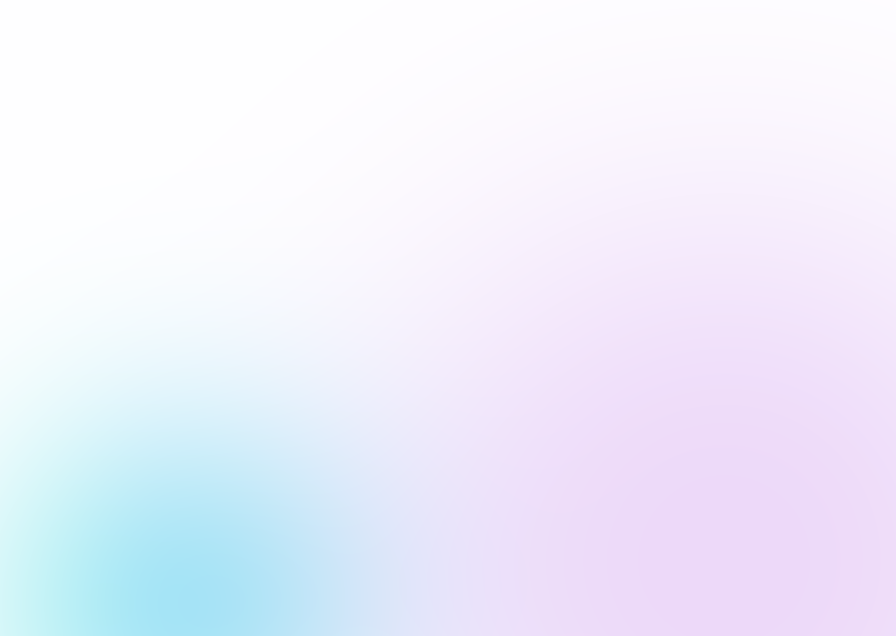
This background is drawn by a Shadertoy shader. Its source:

```glsl
#define CYAN_CENTER vec2(0.197, 0.035)
#define CYAN_RADIUS 0.22
#define CYAN_TINT vec3(0.65, 0.905, 0.965)
#define AQUA_TINT vec3(0.64, 0.935, 0.945)
#define LILAC_CENTER vec2(0.81, 0.085)
#define LILAC_RADIUS 0.42
#define LILAC_TINT vec3(0.93, 0.852, 0.975)
#define PAPER vec3(0.998, 0.997, 1.0)

// Soft round falloff: 1 at the center, fading smoothly to 0
float glow(vec2 p, vec2 center, float radius, float sharpness) {
    return exp(-pow(length(p - center) / radius, sharpness));
}

void mainImage(out vec4 fragColor, in vec2 fragCoord) {
    // Both axes in units of the canvas width
    vec2 p = fragCoord / iResolution.x;

    // Broad lilac glow at the lower right
    float lilac = glow(p, LILAC_CENTER, LILAC_RADIUS, 2.5);
    vec3 color = PAPER * mix(vec3(1.0), LILAC_TINT, lilac);

    // Tighter cyan glow at the lower left, greener on its outer side
    float cyan = glow(p, CYAN_CENTER, CYAN_RADIUS, 2.0);
    vec3 tint = mix(AQUA_TINT, CYAN_TINT, smoothstep(0.0, CYAN_CENTER.x, p.x));
    color *= mix(vec3(1.0), tint, cyan);

    fragColor = vec4(color, 1.0);
}
```
